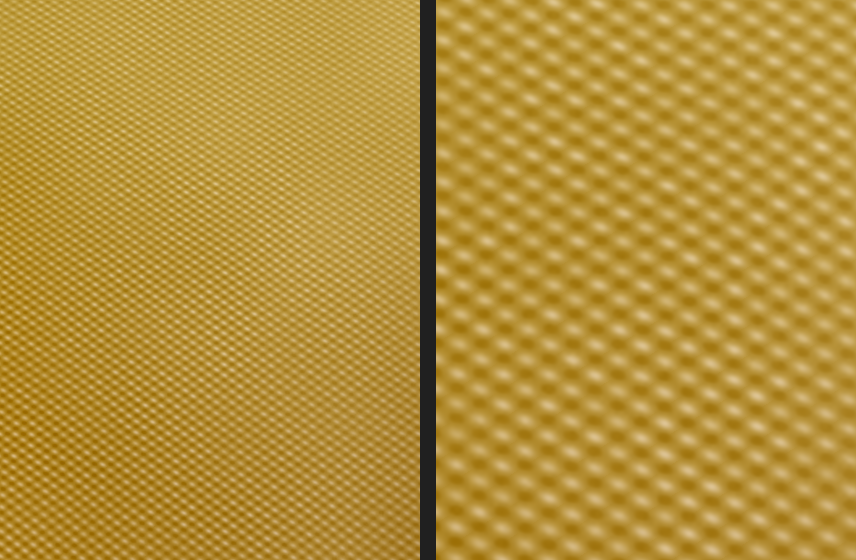
Left, the full canvas; right, a detail of the centre.
This texture is drawn by a Shadertoy shader. Its source:

```glsl
// Golden embossed sheet: a staggered lattice of small soft bumps that recedes
// slightly towards the top. Two crossing phase coordinates give the lattice;
// gradients, noise and a per-bump hash give the uneven light and wear.

float hash(vec2 p) {
    vec3 q = fract(vec3(p.xyx) * 0.1031);
    q += dot(q, q.yzx + 33.33);
    return fract((q.x + q.y) * q.z);
}

float noise(vec2 p) {
    vec2 i = floor(p), f = fract(p);
    f = f * f * (3.0 - 2.0 * f);
    return mix(mix(hash(i), hash(i + vec2(1, 0)), f.x),
               mix(hash(i + vec2(0, 1)), hash(i + vec2(1, 1)), f.x), f.y);
}

// Diagonal lattice coordinates; bumps sit at whole numbers.
vec2 lattice(vec2 p) {
    float depth = 1.0 - 0.15 * p.y;
    float u = 25.0 * (p.x - 0.5) / depth;
    float v = 34.5 * (p.y + 0.03 * p.x) / depth;
    u += 0.14 * noise(p * 7.0);
    v += 0.20 * noise(p * 6.0 + 20.0);
    return vec2(u + v, u - v);
}

void mainImage(out vec4 fragColor, in vec2 fragCoord) {
    vec2 p = fragCoord / iResolution.x;
    float height = fragCoord.y / iResolution.y;

    // Broad light: amber at the lower left, paler towards the upper right.
    vec3 low = mix(vec3(0.680, 0.515, 0.150), vec3(0.675, 0.525, 0.215), p.x);
    vec3 high = mix(vec3(0.735, 0.605, 0.240), vec3(0.765, 0.640, 0.300), p.x);
    vec3 color = mix(low, high, smoothstep(-0.05, 0.95, height));
    float sheen = exp(-pow((p.x - 0.6) / 0.3, 2.0)) * smoothstep(0.0, 0.6, height);
    color += vec3(0.012, 0.014, 0.022) * sheen;
    color -= vec3(0.020, 0.025, 0.030) * smoothstep(0.8, 1.0, p.x)
             * (1.0 - smoothstep(0.2, 0.8, height));
    color -= vec3(0.010, 0.020, 0.035) * (1.0 - smoothstep(0.0, 0.25, p.x))
             * (1.0 - smoothstep(0.2, 0.4, abs(height - 0.45)));
    color += vec3(0.03, 0.035, 0.05) * (noise(p * 4.0 + 5.0) - 0.5);

    // Rolling bumps, stronger along the descending diagonal.
    vec2 q = lattice(p);
    vec2 wave = cos(6.28318 * q);
    float relief = 0.58 * wave.x + 0.42 * wave.y;

    // Soft glint on each bump, stretched along the same diagonal.
    vec2 id = floor(q + 0.5);
    vec2 d = q - id - vec2(-0.03, 0.05);
    float wear = hash(id + 200.0);
    float glint = exp(-dot(d * d, vec2(24.0, 10.0))) * (0.7 + 0.6 * wear);

    // Contrast fades a little towards the far and right-hand parts.
    float focus = mix(1.0, 0.75, smoothstep(0.45, 1.0, height))
                * mix(1.0, 0.75, smoothstep(0.5, 1.0, p.x))
                * (0.85 + 0.3 * noise(p * 9.0 + 40.0));
    color += focus * relief * vec3(0.048, 0.060, 0.085);
    color += focus * (glint - 0.2) * vec3(0.080, 0.105, 0.210);
    color -= focus * smoothstep(0.25, 0.9, -relief) * vec3(0.022, 0.030, 0.045);

    // Faint grain, sized relative to the canvas.
    color += 0.018 * (noise(p * 260.0) - 0.5);
    fragColor = vec4(clamp(color, 0.0, 1.0), 1.0);
}
```
